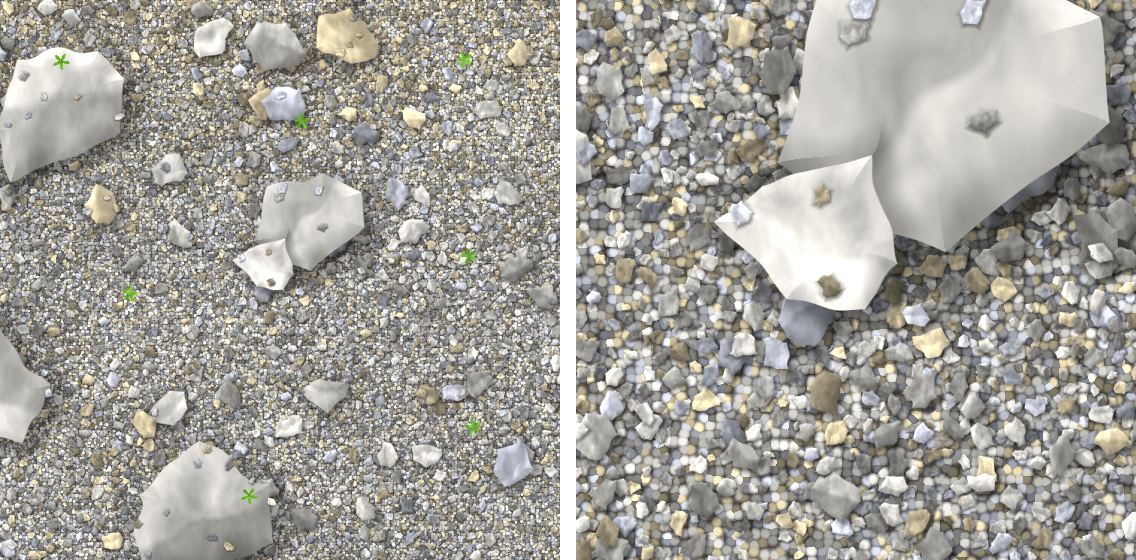
Left: the whole. Right: its middle third, enlarged.
This texture is drawn by a WebGL 1 fragment shader. Its source:

```glsl
precision highp float;
// Wet gravel: pale angular rocks and sprouts on grey, tan and bluish chips.
// Cellular grit lies below; jittered grids of convex polygons, from fine
// to coarse, are painted over it with bevels, facets and soft shadows.
uniform vec2 u_resolution;

const float TAU = 6.28319;
const float GRIT_CELLS = 185.0;
const float DARKEST = 0.43;
const float LIGHTEST = 0.96;
const float SHADOW = 0.42;
const float BEVEL = 0.17;
const vec2 LIGHT = vec2(-0.55, 0.83);
const vec3 NEUTRAL = vec3(1.01, 1.0, 0.97);
const vec3 OCHRE = vec3(1.06, 0.99, 0.82);
const vec3 SLATE = vec3(0.96, 0.98, 1.04);
const vec3 LEAF = vec3(0.45, 0.76, 0.18);

vec3 hash3(vec2 p) {
  vec3 q = fract(p.xyx * vec3(0.1031, 0.1030, 0.0973));
  q += dot(q, q.yxz + 33.33);
  return fract((q.xxy + q.yzz) * q.zyx);
}

float noise(vec2 p) {
  vec2 i = floor(p), f = fract(p);
  f = f * f * (3.0 - 2.0 * f);
  vec2 e = vec2(1.0, 0.0);
  return mix(mix(hash3(i).x, hash3(i + e).x, f.x),
             mix(hash3(i + e.yx).x, hash3(i + e.xx).x, f.x), f.y);
}

float fbm(vec2 p) {
  float sum = 0.0, gain = 0.53;
  for (int i = 0; i < 4; i++) {
    sum += gain * noise(p);
    p = mat2(1.6, 1.2, -1.2, 1.6) * p + 7.3;
    gain *= 0.5;
  }
  return sum;
}

vec3 stoneColor(vec3 h, float warmth, float lift) {
  vec3 tint = h.y < warmth ? OCHRE : (h.y > 0.8 ? SLATE : NEUTRAL);
  return tint * mix(DARKEST, LIGHTEST, mix(h.x, 1.0, lift));
}

// Fine grit: nearest-cell colours with dark gaps
vec3 grit(vec2 uv, float warmth) {
  vec2 p = uv * GRIT_CELLS, home = floor(p);
  float nearest = 9.0;
  vec3 pick = vec3(0.0);
  for (int j = -1; j <= 1; j++) for (int i = -1; i <= 1; i++) {
    vec2 id = home + vec2(float(i), float(j));
    vec3 h = hash3(id + 3.7);
    float d = length(p - id - 0.15 - 0.7 * h.xy);
    if (d < nearest) { nearest = d; pick = h.zxy; }
  }
  return stoneColor(pick, warmth, 0.0) * (1.04 - 0.55 * smoothstep(0.3, 0.85, nearest));
}

// One grid of stones; spacing above 1 keeps only a skewed sublattice of cells
void stones(inout vec3 color, vec2 uv, float cells, float density,
            float spacing, float warmth, float lift, float seed) {
  vec2 p = uv * cells, home = floor(p);
  float soft = 0.9 * cells / min(u_resolution.x, u_resolution.y);
  vec2 wobble = vec2(noise(p * 5.0 + seed), noise(p * 5.0 + seed + 40.0)) - 0.5;
  for (int j = -1; j <= 1; j++) for (int i = -1; i <= 1; i++) {
    vec2 id = home + vec2(float(i), float(j));
    vec3 h = hash3(id + seed);
    bool kept = mod(id.x + 2.0 * id.y - 0.5, spacing) < 1.0;
    vec2 q = p - id - 0.5 - 0.6 * (h.yz - 0.5) + 0.09 * wobble;
    if (!kept || h.x > density || dot(q, q) > 1.5) continue;

    vec3 shape = hash3(id + seed + 61.3);
    float radius = mix(0.32, 0.6, shape.x);
    vec2 axis = vec2(cos(shape.y * TAU), sin(shape.y * TAU));
    float d = -9.0;
    vec2 normal = axis;
    for (int k = 0; k < 6; k++) {
      vec3 s = hash3(id * 1.7 + seed + float(k) * 13.1);
      float angle = (float(k) + 0.6 * s.x + shape.z) * TAU / 6.0;
      vec2 dir = vec2(cos(angle), sin(angle));
      float reach = radius * mix(0.7, 1.1, s.y) * mix(1.0, 0.65, abs(dot(dir, axis)));
      float side = dot(q, dir) - reach;
      if (side > d) { d = side; normal = dir; }
    }

    float facing = dot(normal, LIGHT);
    color *= 1.0 - SHADOW * (0.6 - 0.4 * facing) * (1.0 - smoothstep(0.0, 0.2, d));
    if (d > soft) continue;
    vec3 body = stoneColor(hash3(id + seed + 17.9), warmth, lift);
    float ridge = dot(q, axis) + 0.16 * (shape.z - 0.5) + 0.12 * wobble.x;
    body *= mix(0.87, 1.05, smoothstep(-0.04 - soft, 0.04 + soft, ridge));
    body *= 0.76 + 0.5 * fbm(q * vec2(7.0, 4.5) + h.yz * 50.0);
    body *= 1.0 + 0.2 * facing * smoothstep(-BEVEL, 0.0, d);
    color = mix(color, body, 1.0 - smoothstep(-soft, soft, d));
  }
}

// Small five-leaved plants in some cells of a coarse grid
void sprouts(inout vec3 color, vec2 uv) {
  vec2 p = uv * 3.0, id = floor(p);
  vec3 h = hash3(id + 91.0);
  vec2 q = (p - id - 0.25 - 0.5 * h.yz) / 3.0;
  float turn = 5.0 * atan(q.y, q.x + 0.00001) + h.y * TAU;
  float d = length(q) - 0.016 * (0.55 + 0.4 * cos(turn));
  float cover = step(h.x, 0.55) * (1.0 - smoothstep(-0.002, 0.002, d));
  color = mix(color, LEAF * (0.75 + 0.4 * noise(uv * 180.0)), cover);
}

void main() {
  vec2 uv = gl_FragCoord.xy / min(u_resolution.x, u_resolution.y);
  float coarse = smoothstep(0.25, 0.65, noise(uv * 4.0 + 5.0));
  float warmth = 0.2 + 0.28 * smoothstep(0.55, 1.0, uv.y);
  vec3 color = grit(uv, warmth);
  stones(color, uv, 100.0, 0.6, 1.0, warmth, 0.0, 11.0);
  stones(color, uv, 60.0, mix(0.22, 0.65, coarse), 1.0, warmth, 0.1, 23.0);
  stones(color, uv, 36.0, mix(0.08, 0.36, coarse), 1.0, warmth, 0.15, 37.0);
  stones(color, uv, 18.0, 0.13, 1.0, warmth, 0.2, 53.0);
  stones(color, uv, 4.0, 1.0, 5.0, 0.1, 0.5, 71.0);
  stones(color, uv, 9.0, 0.13, 1.0, 0.15, 0.55, 83.0);
  stones(color, uv, 55.0, 0.07, 1.0, warmth, 0.2, 97.0);
  sprouts(color, uv);
  color *= 0.9 + 0.2 * fbm(uv * 5.0 + 20.0);
  gl_FragColor = vec4(clamp(color, 0.0, 1.0), 1.0);
}
```
